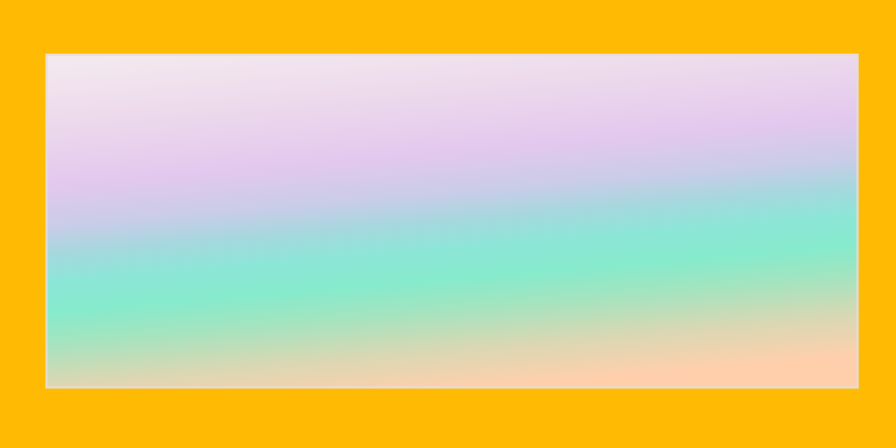
A Shadertoy shader for this background:

```glsl
const vec3 AMBER = vec3(1.0, 0.729, 0.012);
const vec3 RIM   = vec3(0.906, 0.867, 0.835);
const vec3 PEARL = vec3(0.953, 0.910, 0.937);
const vec3 ROSE  = vec3(0.929, 0.855, 0.925);
const vec3 LILAC = vec3(0.890, 0.784, 0.933);
const vec3 HAZE  = vec3(0.790, 0.800, 0.910);
const vec3 SKY   = vec3(0.650, 0.845, 0.870);
const vec3 AQUA  = vec3(0.550, 0.900, 0.843);
const vec3 MINT  = vec3(0.525, 0.918, 0.796);
const vec3 SAGE  = vec3(0.655, 0.890, 0.745);
const vec3 SAND  = vec3(0.855, 0.843, 0.702);
const vec3 PEACH = vec3(1.0, 0.812, 0.675);

// Signed distance to an axis-aligned box
float boxDistance(vec2 p, vec2 halfSize) {
    vec2 d = abs(p) - halfSize;
    return length(max(d, 0.0)) + min(max(d.x, d.y), 0.0);
}

// Coverage of a shape, softened over one edge width
float coverage(float dist, float edge) {
    return 1.0 - smoothstep(-0.5 * edge, 0.5 * edge, dist);
}

float ramp(float low, float high, float x) {
    return clamp((x - low) / (high - low), 0.0, 1.0);
}

// Pastel bands from peach at the bottom to pearl at the top
vec3 pastelGradient(float h) {
    vec3 color = mix(PEACH, SAND, ramp(0.130, 0.219, h));
    color = mix(color, SAGE,  ramp(0.219, 0.302, h));
    color = mix(color, MINT,  ramp(0.302, 0.375, h));
    color = mix(color, AQUA,  ramp(0.375, 0.445, h));
    color = mix(color, SKY,   ramp(0.445, 0.508, h));
    color = mix(color, HAZE,  ramp(0.508, 0.570, h));
    color = mix(color, LILAC, ramp(0.570, 0.661, h));
    color = mix(color, ROSE,  ramp(0.661, 0.805, h));
    return mix(color, PEARL,  ramp(0.805, 0.930, h));
}

void mainImage(out vec4 fragColor, in vec2 fragCoord) {
    // Height units, centred horizontally
    vec2 p = (fragCoord - vec2(0.5 * iResolution.x, 0.0)) / iResolution.y;
    float edge = 1.0 / iResolution.y;

    // Framed panel
    const vec2 panelCenter = vec2(0.009, 0.5065);
    const vec2 panelHalf = vec2(0.9076, 0.3738);
    const float rimWidth = 0.005;
    float panel = boxDistance(p - panelCenter, panelHalf);

    // Bands rise gently to the right
    const float tilt = 0.083;
    vec3 fill = pastelGradient(p.y - tilt * p.x);

    vec3 color = mix(AMBER, mix(fill, RIM, 0.8), coverage(panel, edge));
    color = mix(color, fill, coverage(panel + rimWidth, edge));
    fragColor = vec4(color, 1.0);
}
```
